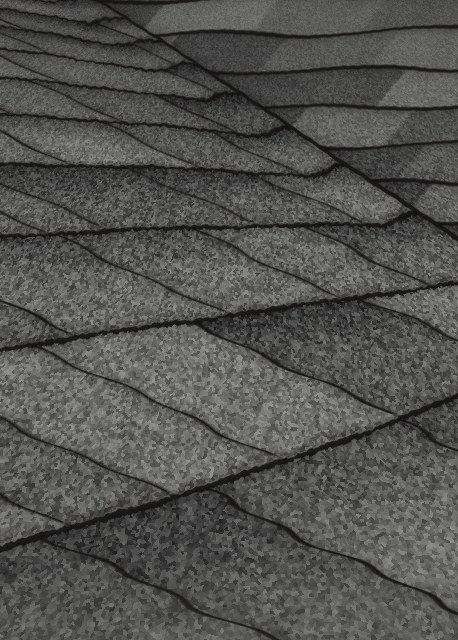
Reproduce this texture procedurally as a WebGL 1 fragment shader.

```glsl
precision highp float;
uniform vec2 u_resolution;

const vec3 SHADOW = vec3(0.085, 0.078, 0.072);
const vec3 BUTT_EDGE = vec3(0.30, 0.28, 0.26);
const vec3 STONE_TINT = vec3(1.0, 1.0, 0.99);

float hash(vec2 p) {
  return fract(sin(dot(p, vec2(127.1, 311.7))) * 43758.545);
}

// Random tone of the nearest cell point: flat mineral granules
float granules(vec2 p) {
  vec2 base = floor(p);
  float nearest = 9.0;
  float tone = 0.0;
  for (int j = -1; j <= 1; j++) {
    for (int i = -1; i <= 1; i++) {
      vec2 cell = base + vec2(float(i), float(j));
      vec2 site = cell + vec2(hash(cell), hash(cell + 37.3));
      float d = distance(p, site);
      if (d < nearest) {
        nearest = d;
        tone = hash(cell + 71.9);
      }
    }
  }
  return tone;
}

float waves(float x) {
  return 0.5 * sin(x * 23.0) + 0.3 * sin(x * 61.0 + 1.3)
       + 0.25 * sin(x * 171.0 + 4.0) + 0.3 * sin(x * 397.0 + 2.0);
}

// Slow cloudy weathering
float mottle(vec2 p) {
  return sin(p.x * 17.0 + 2.0 * sin(p.y * 13.0)) * sin(p.y * 21.0 + 1.7 * sin(p.x * 11.0));
}

float stroke(float d, float halfWidth, float px) {
  return 1.0 - smoothstep(halfWidth - px, halfWidth + px, abs(d));
}

// Perspective of the courses at x: scale, horizon offset, row offset
vec3 courseView(float x) {
  return vec3(2.893 - 2.395 * x, 0.26 - 0.456 * x, 2.59 - 0.636 * x);
}

// Near slope: receding courses split by slanted tab cuts
vec3 nearSlope(vec2 p, float valley, float grain, float px) {
  vec3 view = courseView(p.x);
  float xf = p.x * 1.4;
  float y = p.y + 0.062 * xf * (1.0 - xf) + 0.02 * smoothstep(-0.06, 0.0, valley)
          + 0.0022 * waves(p.x + p.y * 0.3);
  float k = view.x / max(y + view.y, 0.03) - view.z;
  float row = floor(k);
  float along = k - row;
  float seam = floor(k + 0.5);
  float d = y - (view.x / (seam + view.z) - view.y);

  // Jittered tabs within the course
  float tabWidth = 0.16 + 0.15 * exp2(-row);
  float t = (p.x - p.y / 0.45) / tabWidth + 0.7 * row + 0.07 * waves(p.y * 0.3 + row);
  float tab = floor(t);
  float cut = fract(t) - 0.15 - 0.5 * hash(vec2(tab, row + 9.0));
  if (cut < 0.0) tab -= 1.0;
  float seed = hash(vec2(tab, row + 23.0));
  float cutDist = cut * tabWidth * 0.41;

  // Tab tone, darker under the overlap on some tabs
  float tone = 0.39 + 0.11 * (seed - 0.5) + 0.016 * mottle(p * 1.4);
  float topDark = smoothstep(0.35, 0.95, along) * step(0.4, hash(vec2(tab + 5.0, row)));
  tone -= 0.10 * topDark + 0.05 * (1.0 - smoothstep(0.05, 0.3, p.y));
  vec3 color = STONE_TINT * (tone + grain);

  // Cut lines with a soft cast shadow
  float cutHalf = 0.0009 + 0.0016 * p.y + 0.0004 * waves(p.x * 2.0);
  float cutStrength = mix(0.55, 1.0, hash(vec2(seed, row)));
  color *= 1.0 - 0.22 * exp(-abs(cutDist) / (0.004 + 0.006 * p.y));
  color = mix(color, SHADOW, cutStrength * stroke(cutDist, cutHalf, px));

  // Course seam: worn butt edge above, shadow below
  float half_ = (0.0012 + 0.0045 * p.y) * (1.0 + 0.35 * waves(p.x * 1.7 + seam));
  color = mix(color, BUTT_EDGE + grain, 0.55 * stroke(d + 2.2 * half_, half_, px));
  color *= 1.0 - 0.35 * step(0.0, d) * exp(-d / (0.004 + 0.009 * p.y));
  return mix(color, SHADOW, 0.93 * stroke(d + grain * 0.01, half_, px));
}

// Far slope: even courses with broad tonal patches
vec3 farSlope(vec2 p, float grain, float px) {
  float pitch = 0.056 + 0.0055 * p.x;
  float y = p.y + 0.0045 * sin(p.x * 19.0 + p.y * 30.0) + 0.001 * waves(p.x);
  float k = (0.286 - y) / pitch;
  float row = floor(k);
  float d = (floor(k + 0.5) - k) * pitch;
  float t = (p.x + 0.85 * p.y) / 0.17 + 0.37 * row;
  float tab = floor(t);
  float here = hash(vec2(tab, row + 51.0));
  float before = hash(vec2(tab - 1.0, row + 51.0));
  float patchTone = mix(before, here, smoothstep(0.0, 0.06, fract(t)));
  float tone = 0.275 + 0.13 * smoothstep(0.35, 0.85, patchTone) + 0.012 * mottle(p * 2.0);
  vec3 color = STONE_TINT * (tone + 0.8 * grain);
  float halfWidth = 0.0026 + 0.0011 * sin(p.x * 15.0 + row * 2.4);
  color *= 1.0 - 0.3 * step(0.0, d) * exp(-d / 0.008);
  return mix(color, SHADOW, 0.92 * stroke(d, halfWidth, px * 1.3));
}

void main() {
  float px = 1.0 / u_resolution.y;
  vec2 p = vec2(gl_FragCoord.x, u_resolution.y - gl_FragCoord.y) * px;

  // Granules shrink with distance and soften away from the focus
  float depth = p.y + 0.4;
  vec2 g = 215.0 * vec2((p.x - 0.36) / depth, log(depth));
  float speckle = 0.7 * granules(g) + 0.3 * granules(g * 0.53 + 17.0) - 0.5;
  float focus = smoothstep(0.02, 0.4, p.y) * (1.0 - 0.35 * smoothstep(0.75, 1.0, p.y));
  float grain = speckle * mix(0.14, 0.31, focus);

  // The valley divides the two slopes
  float valley = (p.x - 0.156) * 0.666 - p.y + 0.002 * waves(p.x * 0.6);
  vec3 nearColor = nearSlope(p, valley, grain, px);
  vec3 farColor = farSlope(p, grain, px);
  vec3 color = mix(nearColor, farColor, smoothstep(-px, px, valley));
  color *= 1.0 - 0.28 * exp(-abs(valley) / 0.014);
  color = mix(color, SHADOW, 0.92 * stroke(valley, 0.0022 + 0.005 * p.y, px));
  gl_FragColor = vec4(clamp(color, 0.0, 1.0), 1.0);
}
```
